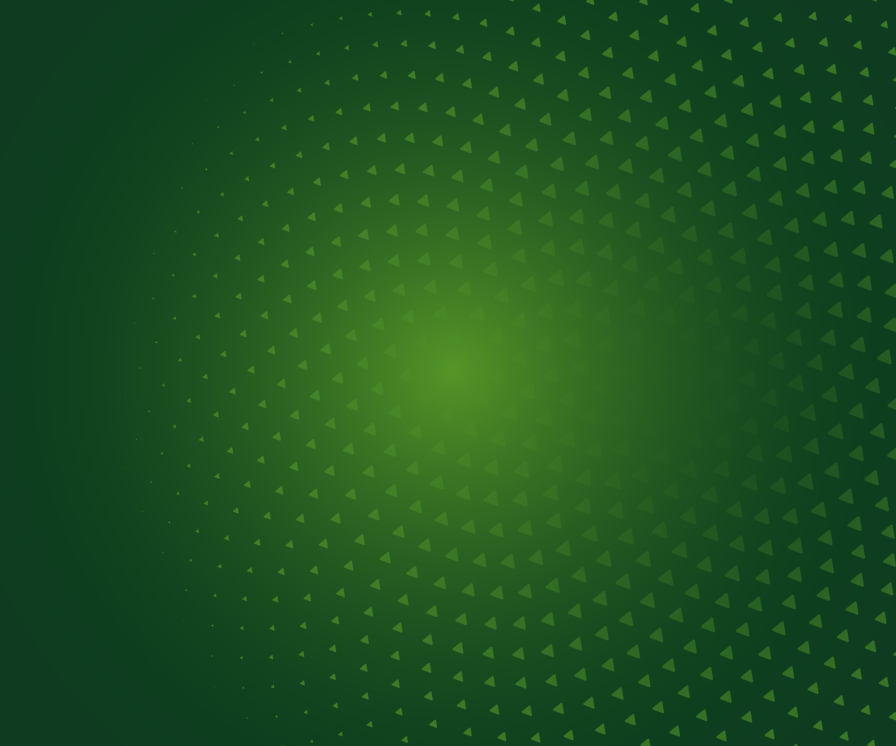
Reproduce this background procedurally as a Shadertoy shader.

```glsl
// Deep green backdrop with a soft lime glow and a spiral halftone of small triangles.

// Lengths are fractions of the canvas height.
const vec3 EDGE_GREEN = vec3(0.058, 0.236, 0.128);
const vec3 DEEP_GREEN = vec3(0.050, 0.250, 0.118);
const vec3 GLOW_GREEN = vec3(0.335, 0.585, 0.150);
const vec3 DOT_GREEN  = vec3(0.300, 0.560, 0.165);

const vec2  GLOW_CENTER  = vec2(0.606, 0.503);
const float GLOW_RADIUS  = 0.578;
const float GLOW_FALLOFF = 1.65;

const vec2  SPIRAL_CENTER = vec2(0.900, 0.477);
const float SPIRAL_SCALE  = 0.0225;
const float SPIRAL_RADIUS = 0.74;
const float GOLDEN_ANGLE  = 2.39996;
const float DOT_SIZE      = 0.016;
const float DOT_OPACITY   = 0.75;
const float DOT_TILT      = 0.16;
const int   MAX_CANDIDATES = 90;

vec3 background(vec2 p) {
    float d = distance(p, GLOW_CENTER);
    vec3 base = mix(DEEP_GREEN, EDGE_GREEN, smoothstep(0.52, 0.70, d));
    float glow = pow(max(1.0 - d / GLOW_RADIUS, 0.0), GLOW_FALLOFF);
    return mix(base, GLOW_GREEN, glow);
}

// Dots shrink to nothing towards the rim of the spiral.
float dotSize(float r) {
    float t = r / SPIRAL_RADIUS;
    return DOT_SIZE * max(1.0 - t * t, 0.0);
}

// Left-pointing triangle with its corners trimmed by a circle.
float triangleDistance(vec2 q, float size) {
    float c = cos(DOT_TILT), s = sin(DOT_TILT);
    q = vec2(c * q.x + s * q.y, c * q.y - s * q.x);
    float sides = max(q.x, 0.866 * abs(q.y) - 0.5 * q.x) - 0.5 * size;
    return max(sides, length(q) - 0.84 * size);
}

// Coverage of the golden-angle spiral, testing only dots at a similar radius.
float spiralDots(vec2 p, float blur) {
    float r = length(p);
    float reach = dotSize(r) + 0.002 + blur;
    float inner = max(r - reach, 0.0) / SPIRAL_SCALE;
    float outer = min(r + reach, SPIRAL_RADIUS) / SPIRAL_SCALE;
    float first = floor(inner * inner);
    float last = outer * outer;
    float coverage = 0.0;
    for (int i = 0; i < MAX_CANDIDATES; i++) {
        float n = first + float(i);
        if (n > last) break;
        float radius = SPIRAL_SCALE * sqrt(n + 0.5);
        float angle = n * GOLDEN_ANGLE;
        vec2 center = radius * vec2(cos(angle), sin(angle));
        float d = triangleDistance(p - center, dotSize(radius));
        coverage = max(coverage, smoothstep(blur, -blur, d));
    }
    return coverage;
}

void mainImage(out vec4 fragColor, in vec2 fragCoord) {
    vec2 p = fragCoord / iResolution.y;
    // Keep the layout aligned across other aspect ratios.
    p.x *= 1.2 * iResolution.y / iResolution.x;

    vec3 color = background(p);

    // The dots fade out near the heart of the spiral.
    vec2 q = p - SPIRAL_CENTER;
    float fade = DOT_OPACITY * smoothstep(0.0, 0.6, length(q));
    color = mix(color, DOT_GREEN, fade * spiralDots(q, 0.8 / iResolution.y));

    fragColor = vec4(color, 1.0);
}
```
